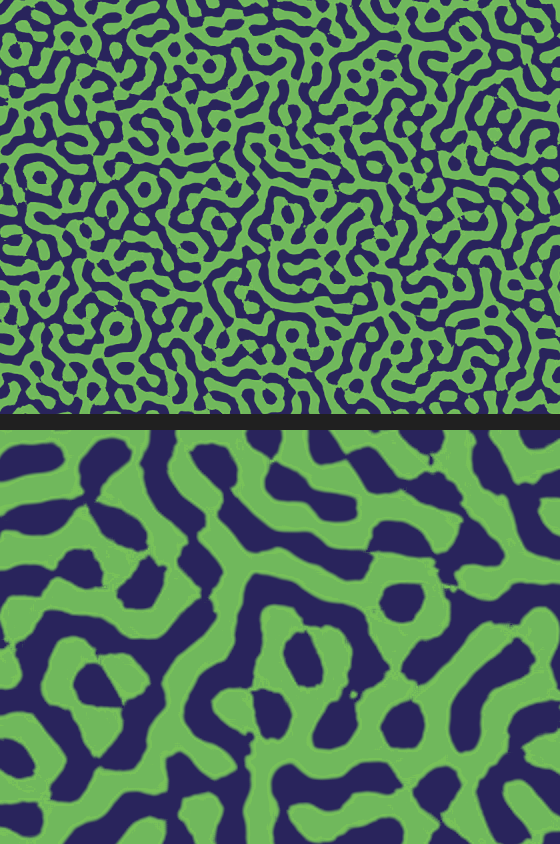
Top, the full canvas; bottom, a detail of the centre.
Give the GLSL for this pattern, as a Shadertoy shader.

```glsl
// Labyrinth of rounded worms and dots, like a reaction-diffusion pattern.
// Random waves of one wavelength are clipped, then filtered by a small
// ring-shaped kernel that evens out the widths; the sign picks the colour.

#define PERIODS 22.5      // worm spacings per canvas height
#define GROUPS 4          // groups of four plane waves
#define SPREAD 0.26       // relative variation of the wavelength
#define RING_RADIUS 0.27  // inner kernel ring, in periods; the outer is twice that
#define CLIP 2.4          // how hard the base field is clipped
#define GREEN_BIAS 0.07   // shifts the balance towards green
#define SOFTNESS 0.0019   // half width of an edge, in canvas heights
#define SEED 3.7

const float PI = 3.14159;
const vec3 NAVY = vec3(0.16, 0.14, 0.36);
const vec3 GREEN = vec3(0.44, 0.72, 0.36);
const vec3 RIM_GREEN = vec3(0.47, 0.76, 0.35);

vec4 waveX[GROUPS], waveY[GROUPS], wavePhase[GROUPS];

vec4 hash(vec4 n) {
    return fract(sin(n * 127.1 + SEED) * 43758.5453);
}

// Spread the wave directions evenly, with jitter, over a half turn
void setupWaves() {
    for (int i = 0; i < GROUPS; i++) {
        vec4 n = float(4 * i) + vec4(0.0, 1.0, 2.0, 3.0);
        vec4 random = hash(n);
        vec4 angle = PI * (n + random) / float(4 * GROUPS);
        vec4 frequency = 1.0 + SPREAD * (fract(random * 17.3) - 0.5);
        waveX[i] = frequency * cos(angle);
        waveY[i] = frequency * sin(angle);
        wavePhase[i] = fract(random * 291.7);
    }
}

// Sum of smooth waves, softly clipped to -1..1
float clippedField(vec2 p) {
    vec4 sum = vec4(0.0);
    for (int i = 0; i < GROUPS; i++) {
        vec4 t = abs(2.0 * fract(waveX[i] * p.x + waveY[i] * p.y + wavePhase[i]) - 1.0);
        sum += t * t * (6.0 - 4.0 * t) - 1.0;
    }
    float u = CLIP * dot(sum, vec4(1.0)) * sqrt(0.5 / float(GROUPS));
    return u * inversesqrt(1.0 + u * u);
}

// Band-pass filter: positive centre and inner ring, negative outer ring
float labyrinth(vec2 p) {
    float total = 0.75 * clippedField(p);
    vec2 offset = vec2(RING_RADIUS, 0.0);
    const mat2 turn = mat2(0.866025, 0.5, -0.5, 0.866025);   // 30 degrees
    for (int i = 0; i < 12; i++) {
        total -= 0.31 * clippedField(p + 2.0 * offset);
        if (i % 2 == 0) total += 0.4 * clippedField(p + offset);
        offset = turn * offset;
    }
    return total / 3.1;
}

void mainImage(out vec4 fragColor, in vec2 fragCoord) {
    setupWaves();
    float value = labyrinth(fragCoord / iResolution.y * PERIODS) + GREEN_BIAS;

    // Approximate signed distance to the border, in canvas heights
    float slope = length(vec2(dFdx(value), dFdy(value))) * iResolution.y;
    float dist = value / max(slope, 1e-4);

    // Two flat colours with a smooth edge
    float soft = max(SOFTNESS, 0.7 / iResolution.y);
    vec3 color = mix(NAVY, GREEN, smoothstep(-soft, soft, dist));

    // Faint lighter rim just inside the green
    float rim = smoothstep(0.0018, 0.0030, dist) * (1.0 - smoothstep(0.0042, 0.0054, dist));
    color = mix(color, RIM_GREEN, rim);

    fragColor = vec4(color, 1.0);
}
```
